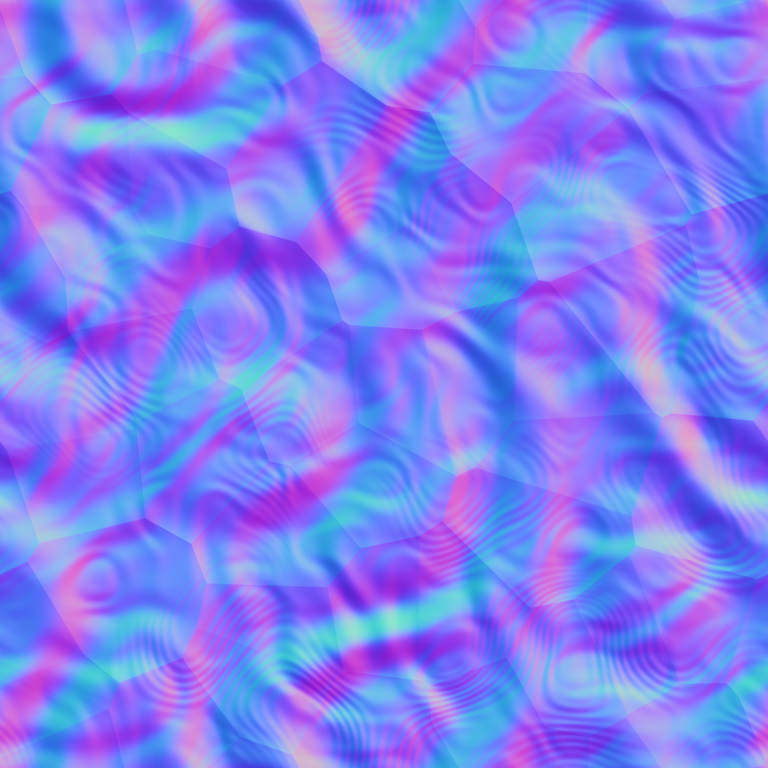
Reproduce this texture map procedurally as a Shadertoy shader.

```glsl
// Tileable normal map of rippled glass: banded swirls, fine ripples and faceted cells.

const float TAU = 6.2831853;

vec2 hash2(vec2 cell, float seed) {
    vec3 q = fract((cell.xyx + seed * 17.0) * vec3(0.1031, 0.1030, 0.0973));
    q += dot(q, q.yzx + 33.33);
    return fract((q.xx + q.yz) * q.zy);
}

// Dot product of a random unit gradient with the offset from its lattice corner
float cornerSlope(vec2 cell, vec2 offset, float period, float seed) {
    float angle = TAU * hash2(mod(cell, period), seed).x;
    return dot(vec2(cos(angle), sin(angle)), offset);
}

// Gradient noise that repeats once over the unit square
float gradientNoise(vec2 uv, float period, float seed) {
    vec2 p = uv * period, c = floor(p), f = p - c;
    vec2 w = f * f * f * (f * (f * 6.0 - 15.0) + 10.0);
    vec2 e = vec2(1.0, 0.0);
    float low = mix(cornerSlope(c, f, period, seed),
                    cornerSlope(c + e, f - e, period, seed), w.x);
    float high = mix(cornerSlope(c + e.yx, f - e.yx, period, seed),
                     cornerSlope(c + 1.0, f - 1.0, period, seed), w.x);
    return mix(low, high, w.y);
}

// Squared distance to the nearest scattered point: bowls that meet in straight creases
float cellBowls(vec2 uv, float period) {
    vec2 p = uv * period, c = floor(p);
    float nearest = 8.0;
    for (int y = -1; y <= 1; y++)
    for (int x = -1; x <= 1; x++) {
        vec2 cell = c + vec2(x, y);
        vec2 d = cell + hash2(mod(cell, period), 9.0) - p;
        nearest = min(nearest, dot(d, d));
    }
    return nearest;
}

float height(vec2 uv) {
    float h = 0.0;

    // Contour bands of noise; each octave is finer and shallower
    float period = 3.0, steepness = 0.68;
    for (int i = 0; i < 3; i++) {
        float n = gradientNoise(uv, period, float(i) + 2.0);
        h += steepness / (15.0 * period) * sin(15.0 * n + float(i));
        period *= 2.0;
        steepness *= 0.48;
    }

    // Fine ripples that fade in and out in patches
    float patches = smoothstep(-0.25, 0.4, gradientNoise(uv, 5.0, 6.0));
    h += 0.00036 * patches * sin(85.0 * gradientNoise(uv, 6.0, 7.0));

    return h + 0.02 * cellBowls(uv, 7.0);
}

void mainImage(out vec4 fragColor, in vec2 fragCoord) {
    vec2 uv = fragCoord / min(iResolution.x, iResolution.y);

    // Slope by central differences, packed as a tangent-space normal
    vec2 e = vec2(0.001, 0.0);
    vec2 slope = vec2(height(uv + e) - height(uv - e),
                      height(uv + e.yx) - height(uv - e.yx)) / (2.0 * e.x);
    vec3 normal = normalize(vec3(-slope, 1.0));
    fragColor = vec4(normal * 0.5 + 0.5, 1.0);
}
```
